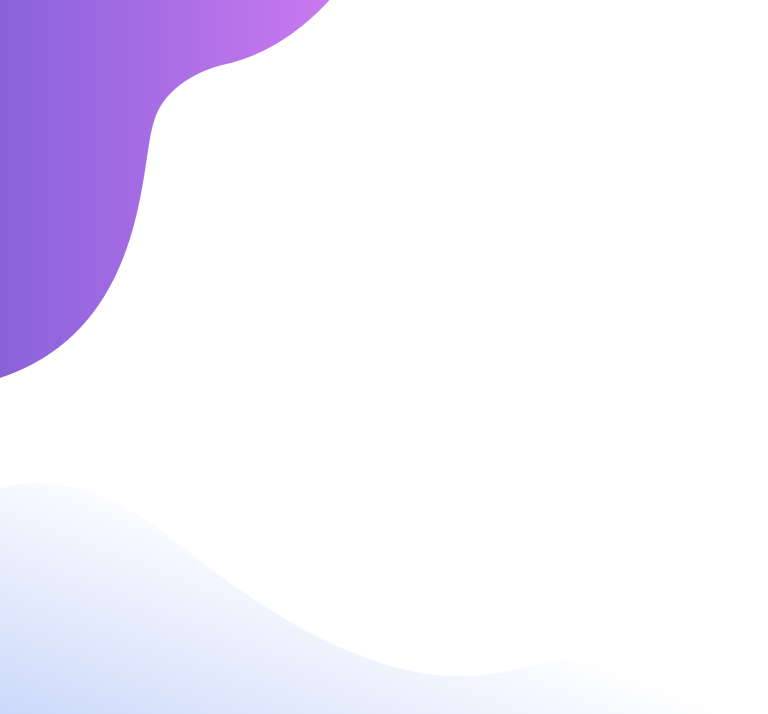
Write a WebGL 2 fragment shader that draws this background.

```glsl
#version 300 es
precision highp float;
// White page with a violet blob in the upper left and a pale blue wave below.
// Both outlines are chains of cubic Bezier arcs, each solved as a height over
// one axis and filled with a linear gradient; edges are smoothed by distance.

#define VIOLET_DEEP  vec3(0.535, 0.385, 0.855)
#define VIOLET_PINK  vec3(0.790, 0.475, 0.940)
#define WAVE_BLUE    vec3(0.800, 0.850, 0.980)
#define PAPER        vec3(1.0)
#define BLOB_WIDTH   0.429
#define WAVE_FADE    vec2(1.04, 2.506)
#define SOLVE_STEPS  16

uniform vec2 u_resolution;
out vec4 outColor;

vec2 bezier(vec2 a, vec2 b, vec2 c, vec2 d, float t) {
    float s = 1.0 - t;
    return s*s*s*a + 3.0*s*s*t*b + 3.0*s*t*t*c + t*t*t*d;
}

// Height (x) and slope (y) of an arc that rises steadily along its first axis.
// Beyond its ends the arc continues as a straight line.
vec2 arc(vec2 a, vec2 b, vec2 c, vec2 d, float along) {
    float lo = 0.0, hi = 1.0;
    for (int i = 0; i < SOLVE_STEPS; i++) {
        float mid = 0.5 * (lo + hi);
        if (bezier(a, b, c, d, mid).x < along) lo = mid; else hi = mid;
    }
    float t = 0.5 * (lo + hi), s = 1.0 - t;
    vec2 point = bezier(a, b, c, d, t);
    vec2 tangent = s*s*(b - a) + 2.0*s*t*(c - b) + t*t*(d - c);
    float slope = tangent.y / tangent.x;
    return vec2(point.y + slope * (along - point.x), slope);
}

// Right-hand edge of the blob, as x over y.
vec2 blobEdge(float y) {
    vec2 waist = vec2(0.828, 0.200), shoulder = vec2(0.9106, 0.296);
    if (y < waist.x)
        return arc(vec2(0.4707, 0.0), vec2(0.539, 0.192), vec2(0.7695, 0.182), waist, y);
    if (y < shoulder.x)
        return arc(waist, vec2(0.8715, 0.210), vec2(0.901, 0.253), shoulder, y);
    return arc(shoulder, vec2(0.923, 0.344), vec2(0.954, 0.390), vec2(1.0, BLOB_WIDTH), y);
}

// Upper edge of the wave, as y over x.
vec2 waveEdge(float x) {
    vec2 slopeMid = vec2(0.2403, 0.2318);
    vec2 trough = vec2(0.5974, 0.0531), crest = vec2(0.7597, 0.0782);
    if (x < slopeMid.x)
        return arc(vec2(0.0, 0.3156), vec2(0.0909, 0.3436), vec2(0.1688, 0.2919), slopeMid, x);
    if (x < trough.x)
        return arc(slopeMid, vec2(0.3506, 0.1369), vec2(0.4805, trough.y), trough, x);
    if (x < crest.x)
        return arc(trough, vec2(0.6688, trough.y), vec2(0.7078, crest.y), crest, x);
    return arc(crest, vec2(0.8442, crest.y), vec2(0.8961, 0.0223), vec2(0.987, 0.0), x);
}

// Smooth cover below an edge; size holds the canvas extent along and across it.
float coverage(vec2 edge, float across, vec2 size) {
    float slope = edge.y * size.y / size.x;
    float dist = (edge.x - across) * size.y / sqrt(1.0 + slope * slope);
    return clamp(0.5 + dist, 0.0, 1.0);
}

void main() {
    vec2 uv = gl_FragCoord.xy / u_resolution;
    vec3 color = PAPER;

    // Pale wave, strongest in the lower left corner
    float tint = clamp(1.0 - dot(uv, WAVE_FADE), 0.0, 1.0);
    vec3 wave = mix(PAPER, WAVE_BLUE, tint);
    color = mix(color, wave, coverage(waveEdge(uv.x), uv.y, u_resolution));

    // Violet blob, turning pink to the right
    vec3 blob = mix(VIOLET_DEEP, VIOLET_PINK, clamp(uv.x / BLOB_WIDTH, 0.0, 1.0));
    color = mix(color, blob, coverage(blobEdge(uv.y), uv.x, u_resolution.yx));

    outColor = vec4(color, 1.0);
}
```
